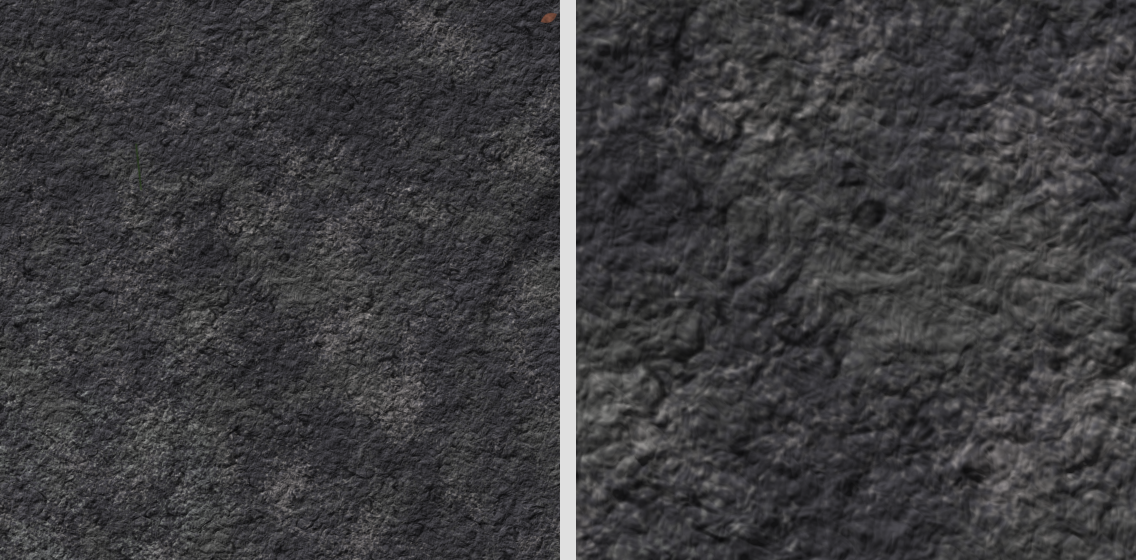
Left: the whole. Right: its middle third, enlarged.
Write a Shadertoy shader that draws this texture.

```glsl
// Dark weathered rock face with lumpy relief, pale lichen and mineral flecks.

// Unit gradient from an integer hash of the lattice cell
vec2 gradientAt(vec2 cell) {
    uvec2 q = uvec2(ivec2(cell) + 4096);
    uint h = q.x * 1597334677u ^ q.y * 3812015801u;
    h = (h ^ (h >> 15)) * 2246822519u;
    h ^= h >> 13;
    float angle = float(h & 65535u) / 65536.0 * 6.2832;
    return vec2(cos(angle), sin(angle));
}

float gradientNoise(vec2 p) {
    vec2 i = floor(p), f = p - i;
    vec2 u = f * f * f * (f * (f * 6.0 - 15.0) + 10.0);
    vec2 x = vec2(1, 0), y = vec2(0, 1);
    float low = mix(dot(gradientAt(i), f), dot(gradientAt(i + x), f - x), u.x);
    float high = mix(dot(gradientAt(i + y), f - y), dot(gradientAt(i + 1.0), f - 1.0), u.x);
    return mix(low, high, u.y);
}

float fbm(vec2 p) {
    float sum = 0.0, amp = 1.0;
    for (int i = 0; i < 5; i++) {
        sum += amp * gradientNoise(p);
        p = mat2(1.6, 1.2, -1.2, 1.6) * p + 7.3;
        amp *= 0.6;
    }
    return sum;
}

// Rounded lumps with sharp creases, each octave turned against the last
float rockHeight(vec2 p) {
    float h = 0.4 * gradientNoise(p * 19.0) / 19.0;
    float freq = 38.0;
    vec2 q = p;
    for (int i = 0; i < 4; i++) {
        q = mat2(0.8, 0.6, -0.6, 0.8) * q + 0.137;
        h += (abs(gradientNoise(q * freq)) + 0.5 * gradientNoise(q * freq * 1.3 + 5.0)) / freq;
        freq *= 1.75;
    }
    return h;
}

float segmentDistance(vec2 p, vec2 a, vec2 b) {
    vec2 d = b - a;
    return length(p - a - d * clamp(dot(p - a, d) / dot(d, d), 0.0, 1.0));
}

void mainImage(out vec4 fragColor, in vec2 fragCoord) {
    vec2 p = fragCoord / iResolution.y;
    float pixel = 1.0 / iResolution.y;
    vec2 warped = p + 0.004 * vec2(gradientNoise(p * 43.0), gradientNoise(p * 43.0 + 40.0));

    // Relief lit from the upper left
    vec2 toLight = 0.0022 * normalize(vec2(-0.5, 1.0));
    float slope = (rockHeight(warped) - rockHeight(warped + toLight)) / 0.0022;
    vec2 turned = mat2(0.8, 0.6, -0.6, 0.8) * p;
    float grain = gradientNoise(turned * 131.0) + gradientNoise(turned * 227.0 + 9.0);

    // Stone, olive lichen and warm bare mineral, broken up by the grain
    float broad = fbm(p * 3.1 + 21.0);
    vec2 fromCenter = p - vec2(0.53, 0.48);
    float drift = 0.2 * (0.45 - p.y) + 0.25 * exp(-14.0 * dot(fromCenter, fromCenter));
    float lichen = smoothstep(-0.2, 0.7, fbm(p * 7.0 + 3.0) + drift + 0.5 * grain);
    float mineral = smoothstep(0.1, 0.95, fbm(p * 9.0 + 60.0) + 0.3 * broad + 0.6 * drift + 0.6 * grain);
    vec3 color = vec3(0.2, 0.197, 0.213) * (1.0 + 0.16 * broad);
    color = mix(color, vec3(0.288, 0.29, 0.277), 0.65 * lichen);
    color = mix(color, vec3(0.385, 0.37, 0.368), 0.7 * mineral);

    // Silvery crust gathering toward the lower left
    float corner = 1.0 - smoothstep(0.1, 0.6, length(p - vec2(0.12, 0.15)));
    float crust = smoothstep(0.25, 0.8, fbm(p * 7.0 + 90.0) + 0.5 * corner + 0.5 * grain - 0.2);
    color = mix(color, vec3(0.37, 0.385, 0.375), 0.55 * crust * corner);

    // Shading, with small shadowed pits scattered under the lumps
    color *= max(0.4, 1.0 + 0.18 * slope + 0.06 * grain);
    float crease = abs(gradientNoise(warped * vec2(37.0, 54.0) + 31.0));
    float broken = smoothstep(0.05, 0.4, gradientNoise(turned * 33.0 + 77.0));
    color *= 1.0 - 0.5 * broken * (1.0 - smoothstep(0.02, 0.16, crease));

    // Tiny glints, densest on bare mineral
    float glint = smoothstep(0.35, 0.6, gradientNoise(turned * 175.0 + 50.0));
    color += glint * (0.04 + 0.09 * mineral);

    // Shadowed fold on the right
    float fold = segmentDistance(warped + 0.03 * broad, vec2(0.99, 0.66), vec2(0.88, 0.46));
    color *= 1.0 - 0.3 * exp(-fold * fold * 2500.0);

    // Grass blade and fallen leaf
    float blade = segmentDistance(p, vec2(0.243, 0.742), vec2(0.252, 0.662)) - 0.0015;
    color = mix(color, vec3(0.15, 0.23, 0.1), 0.8 * (1.0 - smoothstep(-pixel, pixel, blade)));
    vec2 leafPos = mat2(0.9, -0.44, 0.44, 0.9) * (p - vec2(0.98, 0.968));
    float leaf = abs(leafPos.y) - 0.008 * (1.0 - pow(abs(leafPos.x) / 0.016, 2.0));
    color = mix(color, vec3(0.45, 0.29, 0.23) * (1.0 + 0.2 * grain), 1.0 - smoothstep(-pixel, pixel, leaf));

    fragColor = vec4(clamp(color, 0.0, 1.0), 1.0);
}
```
